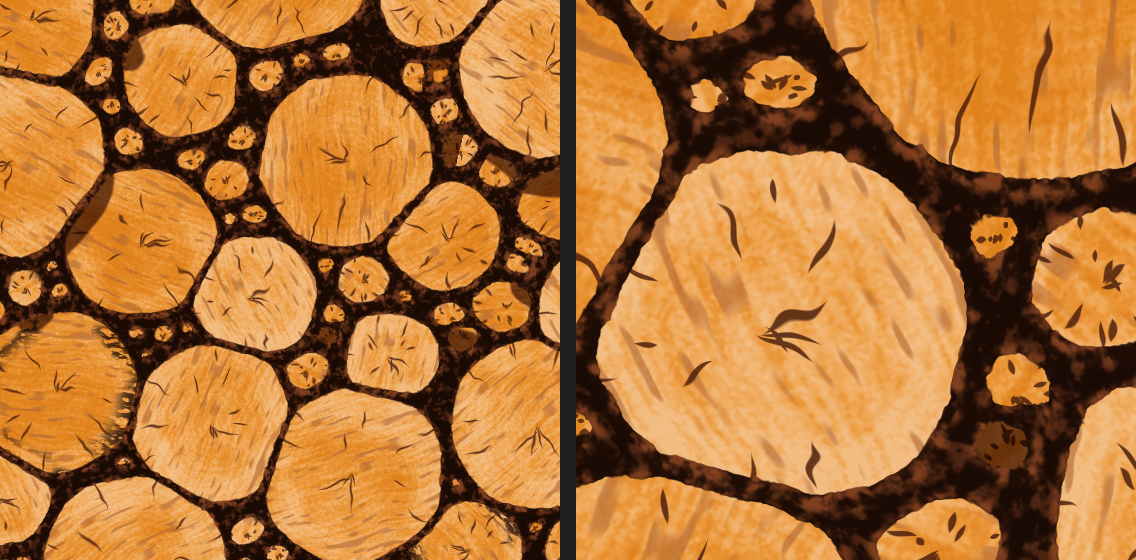
Left, the full canvas; right, a detail of the centre.
Reproduce this texture procedurally as a WebGL 1 fragment shader.

```glsl
precision highp float;
uniform vec2 u_resolution;

float hash(vec2 p) {
  vec3 q = fract(p.xyx * 0.1031);
  q += dot(q, q.yzx + 33.33);
  return fract((q.x + q.y) * q.z);
}

float noise(vec2 p) {
  vec2 i = floor(p), f = fract(p);
  f *= f * (3.0 - 2.0 * f);
  return mix(mix(hash(i), hash(i + vec2(1, 0)), f.x),
             mix(hash(i + vec2(0, 1)), hash(i + 1.0), f.x), f.y);
}

float fbm(vec2 p) {
  return 0.55 * noise(p) + 0.3 * noise(p * 2.1 + 9.0) + 0.15 * noise(p * 4.3 + 23.0);
}

float cover(float dist, float soft) { return 1.0 - smoothstep(-soft, soft, dist); }

// Logs are vec3(centre, radius)
vec3 seed(vec2 cell) {
  vec2 jitter = vec2(hash(cell + 7.0), hash(cell + 31.0)) - 0.5;
  return vec3(cell + 0.5 + 0.36 * jitter, mix(0.6, 1.5, hash(cell + 53.0)));
}

vec3 largeLog(vec2 cell) {
  vec3 s = seed(cell);
  float fit = 9.0;
  for (int j = -1; j <= 1; j++)
    for (int i = -1; i <= 1; i++)
      if (i != 0 || j != 0) {
        vec3 n = seed(cell + vec2(i, j));
        fit = min(fit, distance(s.xy, n.xy) / (s.z + n.z));
      }
  return vec3(s.xy, s.z * fit * 1.2);
}

void avoid(vec2 q, vec3 trunk, inout vec3 push) {
  vec2 away = q - trunk.xy;
  float dist = length(away);
  if (dist - trunk.z < push.z) push = vec3(away / max(dist, 0.001), dist - trunk.z);
}

// Drifts into the gap between neighbours and grows to fill it
vec3 nestle(vec2 q, float limit, vec3 a, vec3 b, vec3 c, vec3 d, vec3 e) {
  vec3 push;
  float stride = 0.08;
  for (int n = 0; n < 12; n++) {
    push = vec3(0, 0, limit);
    avoid(q, a, push); avoid(q, b, push); avoid(q, c, push);
    avoid(q, d, push); avoid(q, e, push);
    q += push.xy * stride;
    stride *= 0.75;
  }
  return vec3(q, push.z * 1.06 * step(0.045, push.z));
}

float idOf(vec3 trunk) { return hash(floor(trunk.xy * 40.0)); }

void main() {
  mat2 turn = mat2(0.9, 0.436, -0.436, 0.9);
  vec2 p = turn * (gl_FragCoord.xy / u_resolution.y) * 3.6 + vec2(3.7, 8.2);
  vec2 sun = turn * vec2(-0.3, 0.95);
  float px = 3.6 / u_resolution.y;
  p += 0.07 * (vec2(noise(p * 3.0), noise(p * 3.0 + 40.0)) - 0.5);
  p += 0.012 * (vec2(noise(p * 17.0), noise(p * 17.0 + 70.0)) - 0.5);

  // Large logs, then medium and small ones in the gaps
  vec3 logs[29];
  vec2 cell = floor(p);
  for (int j = 0; j < 3; j++)
    for (int i = 0; i < 3; i++) logs[j * 3 + i] = largeLog(cell + vec2(i - 1, j - 1));
  for (int j = 0; j < 2; j++)
    for (int i = 0; i < 2; i++) {
      vec3 a = logs[j * 3 + i], b = logs[j * 3 + i + 1];
      vec3 c = logs[j * 3 + i + 3], d = logs[j * 3 + i + 4];
      vec3 mid = nestle(cell + vec2(i, j), 0.34, a, b, c, d, vec3(-99, -99, 0));
      logs[9 + j * 2 + i] = mid;
      for (int k = 0; k < 4; k++) {
        float angle = float(k) * 1.5708;
        vec2 start = mid.xy + vec2(cos(angle), sin(angle)) * (mid.z + 0.1);
        logs[13 + (j * 2 + i) * 4 + k] = nestle(start, 0.13, a, b, c, d, mid);
      }
    }

  // Owning log, flattened where it presses on others, and cast shadows
  vec3 own = logs[0];
  float best = 99.0;
  for (int n = 0; n < 29; n++) {
    vec2 v = p - logs[n].xy;
    float power = dot(v, v) - logs[n].z * logs[n].z;
    if (power < best) { best = power; own = logs[n]; }
  }
  vec2 q = p - own.xy;
  float id = idOf(own), d = length(q) - own.z, shadow = 0.0;
  for (int n = 0; n < 29; n++) {
    vec3 other = logs[n];
    vec2 span = other.xy - own.xy;
    float gap = length(span);
    if (gap > 0.05 && other.z > 0.0) {
      float h = dot(q, span) / gap - (gap * gap + own.z * own.z - other.z * other.z) / (2.0 * gap);
      float blend = max(0.06 - abs(d - h), 0.0);
      d = max(d, h) + blend * blend / 0.24;
      float rise = idOf(other) - id - 0.35;
      if (rise > 0.0)
        shadow = max(shadow, cover(length(p + sun * rise * 0.5 - other.xy) - other.z, 0.012));
    }
  }

  // Sawn wood
  float rho = length(q) / max(own.z, 0.01), spin = id * 6.2832;
  vec2 along = vec2(cos(spin), sin(spin));
  vec2 grain = vec2(dot(q, along), dot(q, vec2(-along.y, along.x)));
  float fibre = noise(grain * vec2(7.0, 65.0)), speck = noise(p * 105.0);
  float blotch = fbm(p * 4.0 + id * 50.0);
  float tone = 0.5 + 0.4 * (id - 0.5) + 0.4 * (fibre - 0.5) + 0.35 * (speck - 0.5)
    + 0.7 * (blotch - 0.5) + 0.22 * (smoothstep(0.55, 0.75, rho + 0.3 * (blotch - 0.5)) - 0.5)
    + 0.05 * sin(rho * own.z * 130.0 + 5.0 * blotch);
  vec3 wood = mix(vec3(0.88, 0.51, 0.11), vec3(0.93, 0.62, 0.27), clamp(tone * 2.0 - 0.15, 0.0, 1.0));
  wood = mix(wood, vec3(0.95, 0.74, 0.51), clamp(tone * 2.0 - 1.0, 0.0, 1.0));
  wood = mix(wood, vec3(0.69, 0.40, 0.19), 0.6 * smoothstep(0.68, 0.9, noise(grain * vec2(9.0, 40.0) + 60.0)));

  // Radial cracks and dark stains
  float crack = 0.0;
  for (int k = 0; k < 13; k++) {
    float n = float(k), pick = hash(vec2(n, id * 91.0));
    float angle = spin + (n + pick) * 0.4833;
    vec2 ray = vec2(cos(angle), sin(angle));
    float from = k < 4 ? -0.04 : 0.2 + 0.6 * hash(vec2(n + 20.0, id * 57.0));
    float t = (dot(q, ray) / max(own.z, 0.01) - from) / mix(0.15, 0.5, fract(pick * 7.3));
    float across = abs(dot(q, vec2(-ray.y, ray.x)) + 0.035 * (noise(q * 16.0 + n * 5.0) - 0.5));
    crack = max(crack, cover(across - (0.044 * t * (1.0 - t) - 0.004), px));
  }
  wood = mix(wood, vec3(0.3, 0.12, 0.04), 0.85 * crack);
  float stain = smoothstep(0.52, 0.68, noise(q * 5.0 + id * 30.0)) * smoothstep(0.6, 0.85, rho);
  stain *= step(0.68, fract(id * 13.7)) * smoothstep(0.35, 0.6, fbm(grain * vec2(20.0, 45.0)));
  wood = mix(wood, vec3(0.16, 0.08, 0.04), 0.85 * stain);
  wood *= mix(vec3(1), vec3(0.46, 0.36, 0.28), shadow);

  // Bark rim and dark gaps
  float rough = fbm(p * 32.0);
  float rim = 0.008 + 0.02 * rough + 0.025 * max(0.0, -dot(q, sun) / max(length(q), 0.01));
  vec3 bark = mix(vec3(0.12, 0.05, 0.02), vec3(0.5, 0.25, 0.12), smoothstep(0.35, 0.75, rough));
  vec3 gapColor = mix(vec3(0.1, 0.04, 0.015), vec3(0.3, 0.14, 0.07), smoothstep(0.5, 0.8, rough));
  vec3 color = mix(gapColor, bark, cover(d, 0.015));
  color = mix(color, wood, cover(d + rim, px));
  gl_FragColor = vec4(color, 1.0);
}
```
